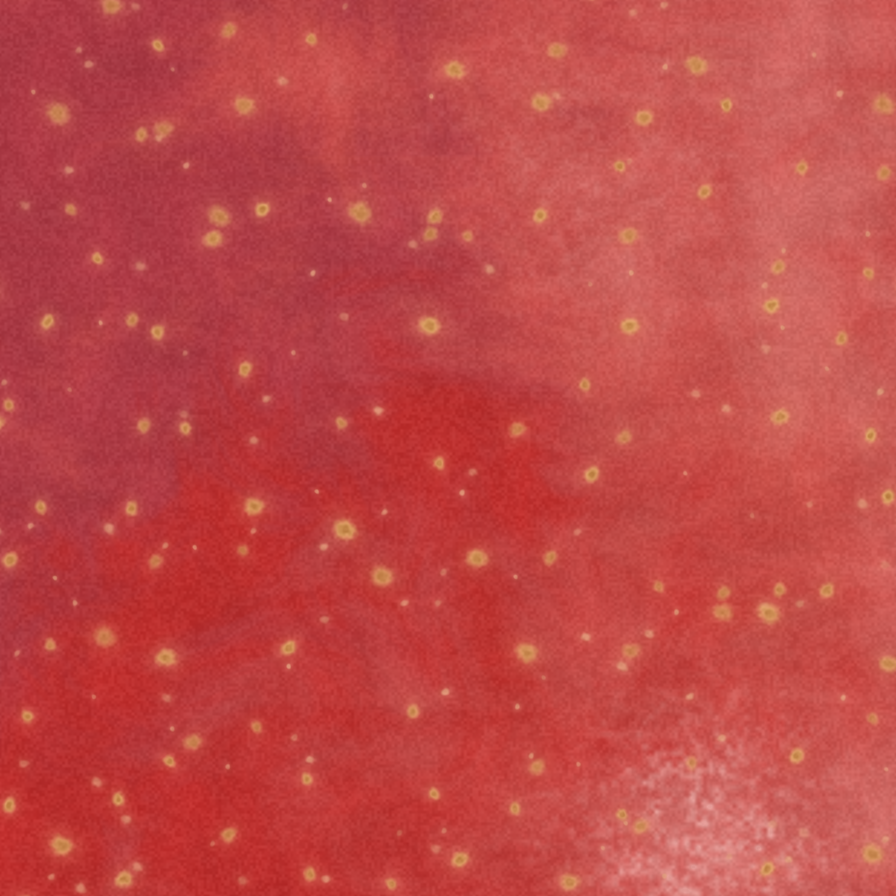
Give the GLSL for this texture, as a three.js fragment shader.

```glsl
// Ripe red fruit skin: mottled crimson to rose with a soft sheen, dotted with pale pores.
// Layered, warped sines tint the skin; two jittered cellular layers scatter ringed
// pores and tiny flecks; a glint and fine grain finish the surface.

varying vec2 vUv;

const float TAU = 6.2831853;
const vec3 SCARLET = vec3(0.73, 0.17, 0.165);
const vec3 CRIMSON = vec3(0.665, 0.215, 0.26);
const vec3 RED     = vec3(0.765, 0.285, 0.275);
const vec3 ROSE    = vec3(0.805, 0.40, 0.385);
const vec3 ORANGE  = vec3(0.82, 0.34, 0.25);
const vec3 GLINT   = vec3(0.92, 0.68, 0.66);
const vec3 HALO    = vec3(0.84, 0.47, 0.37);
const vec3 RIM     = vec3(0.89, 0.69, 0.42);
const vec3 CORE    = vec3(0.70, 0.45, 0.22);
const vec3 FLECK   = vec3(0.89, 0.64, 0.50);

float hash(vec2 p) {
  vec3 q = fract(vec3(p.xyx) * 0.1031);
  q += dot(q, q.yzx + 33.33);
  return fract((q.x + q.y) * q.z);
}

vec2 hash2(vec2 p) {
  return vec2(hash(p + 17.3), hash(p + 71.9));
}

// Smoothly blended random lattice, 0 to 1.
float grain(vec2 p) {
  vec2 cell = floor(p);
  vec2 f = fract(p);
  f = f * f * (3.0 - 2.0 * f);
  float low = mix(hash(cell), hash(cell + vec2(1.0, 0.0)), f.x);
  float high = mix(hash(cell + vec2(0.0, 1.0)), hash(cell + 1.0), f.x);
  return mix(low, high, f.y);
}

// Rotated and warped sine octaves, about -1 to 1.
float mottle(vec2 p) {
  float sum = 0.0;
  float amp = 0.5;
  for (int i = 0; i < 6; i++) {
    p = mat2(0.8, 0.6, -0.6, 0.8) * p * 1.65 + 1.3;
    p += 0.6 * sin(p.yx);
    sum += amp * sin(p.x) * sin(p.y);
    amp *= 0.7;
  }
  return sum;
}

// Round falloff around a centre.
float glow(vec2 p, vec2 centre, float radius) {
  vec2 d = (p - centre) / radius;
  return exp(-dot(d, d));
}

// Scattered pores: x = halo, y = disc, z = core.
vec3 pores(vec2 p, float cells, float density, float minRadius, float maxRadius) {
  vec3 cover = vec3(0.0);
  vec2 home = floor(p * cells);
  for (int j = -1; j <= 1; j++) {
    for (int i = -1; i <= 1; i++) {
      vec2 cell = home + vec2(float(i), float(j));
      float seed = hash(cell + cells);
      float present = step(hash(cell + 5.0 * cells), density);
      vec2 d = p - (cell + 0.05 + 0.9 * hash2(cell + cells)) / cells;
      float angle = atan(d.y, d.x + 0.00001);
      float wobble = 1.0 + 0.09 * sin(2.0 * angle + TAU * seed)
                   + 0.04 * sin(3.0 * angle + 40.0 * seed);
      float r = length(d) * wobble / mix(minRadius, maxRadius, pow(seed, 1.6));
      r += 0.22 * (grain(p * 230.0) - 0.5);
      vec3 shape = vec3(exp(-0.36 * r * r),
                        1.0 - smoothstep(0.4, 1.35, r),
                        1.0 - smoothstep(0.15, 0.75, r));
      float strength = 0.5 + 0.5 * hash(cell + 9.0 * cells);
      cover = max(cover, shape * present * strength);
    }
  }
  return cover;
}

// Skin tint: dark on the left, rosy on the right, cooler towards the top.
vec3 skin(vec2 p) {
  float blotch = mottle(p * 2.6);
  float detail = mottle(p * 9.0 + 4.0);
  float streak = mottle(p * vec2(4.0, 19.0) + 8.0);
  float light = 0.06 + 0.56 * p.x + 0.22 * glow(p, vec2(0.76, 0.8), 0.35)
              + 0.2 * blotch + 0.2 * detail + 0.1 * streak;
  float cool = smoothstep(0.15, 0.6, p.y + 0.25 * blotch + 0.22 * detail);
  vec3 tint = mix(SCARLET, CRIMSON, cool);
  tint = mix(tint, RED, smoothstep(0.15, 0.62, light));
  tint = mix(tint, ROSE, smoothstep(0.5, 0.95, light));
  float warmth = glow(p, vec2(0.78, 0.38), 0.3) * (0.5 + 0.5 * blotch);
  tint = mix(tint, ORANGE, 0.4 * warmth);
  return tint * (1.0 + 0.045 * mottle(p * 17.0 + 2.0));
}

void main() {
  vec3 color = skin(vUv);

  // Speckled sheen, with faint pale dust everywhere
  float speckle = grain(vUv * 150.0) * grain(vUv * 71.0 + 9.0);
  float sheen = 0.05 + glow(vUv, vec2(0.79, 0.05), 0.14)
              + 0.2 * glow(vUv, vec2(0.67, 0.8), 0.2);
  color = mix(color, GLINT, clamp(sheen * (0.25 + 0.9 * speckle), 0.0, 0.8));

  // Tiny flecks, then ringed pores
  vec3 fleck = pores(vUv, 15.0, 0.48, 0.0026, 0.006);
  color = mix(color, FLECK, 0.3 * fleck.x + 0.55 * fleck.y);
  vec3 pore = pores(vUv, 12.0, 0.68, 0.0065, 0.0125);
  color = mix(color, HALO, 0.6 * pore.x);
  color = mix(color, RIM, 0.9 * pore.y);
  color = mix(color, CORE, 0.75 * pore.z);

  // Fine grain
  color += 0.06 * (grain(vUv * 310.0) - 0.5);
  gl_FragColor = vec4(color, 1.0);
}
```
